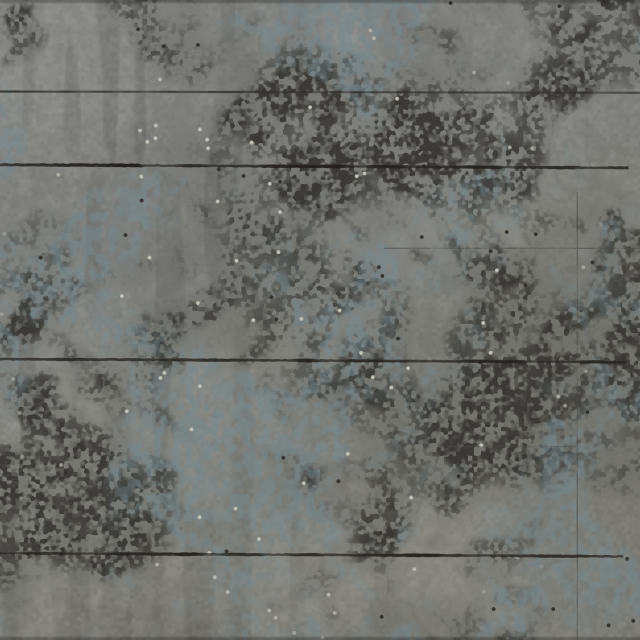
A WebGL 2 fragment shader for this texture:

```glsl
#version 300 es
precision highp float;
// Weathered concrete wall with dark grooves, gritty stains and bluish residue.

uniform vec2 u_resolution;
out vec4 fragColor;

vec3 hash(vec2 cell) {
    vec3 q = fract(cell.xyx * vec3(0.1031, 0.1030, 0.0973));
    q += dot(q, q.yxz + 33.33);
    return fract((q.xxy + q.yzz) * q.zyx);
}

// Cellular noise: x = nearest distance, y = nearest cell id, z = smooth blend of ids
vec3 cells(vec2 p) {
    vec2 base = floor(p);
    float nearest = 9.0, id = 0.0, sum = 0.0, weights = 0.0;
    for (int j = -1; j <= 1; j++) {
        for (int i = -1; i <= 1; i++) {
            vec2 cell = base + vec2(i, j);
            vec3 rnd = hash(cell);
            vec2 d = cell + 0.15 + 0.7 * rnd.xy - p;
            float d2 = dot(d, d);
            float w = exp(-7.0 * d2);
            sum += w * rnd.z;
            weights += w;
            if (d2 < nearest) {
                nearest = d2;
                id = rnd.z;
            }
        }
    }
    return vec3(sqrt(nearest), id, sum / weights);
}

float mottle(vec2 p) {
    return cells(p).z;
}

float layers(vec2 p) {
    return 0.5 * mottle(p) + 0.3 * mottle(p * 2.3 + 5.7) + 0.2 * mottle(p * 5.9 + 11.3);
}

// Soft-edged line of given half width
float line(float d, float halfWidth, float px) {
    return 1.0 - smoothstep(halfWidth - 0.6 * px, halfWidth + 0.9 * px, abs(d));
}

void main() {
    vec2 uv = gl_FragCoord.xy / u_resolution;
    float px = 1.0 / u_resolution.y;
    float coarse = mottle(uv * 58.0 + 3.1);
    float fine = mottle(uv * 155.0 + 8.4);
    float grit = 0.4 * coarse + 0.6 * fine;

    // Bare concrete, paler and cooler toward the upper left
    float pale = smoothstep(0.3, 1.2, uv.y + 0.4 * (1.0 - uv.x));
    vec3 color = mix(vec3(0.492, 0.49, 0.465), vec3(0.52, 0.524, 0.51), pale);
    color += 0.07 * (mottle(uv * 5.0 + 21.0) - 0.5) + 0.07 * (grit - 0.5);

    // Faint vertical runs
    float runs = mottle(vec2(uv.x * 38.0, uv.y * 4.0) + 41.0);
    color -= 0.05 * smoothstep(0.5, 0.9, runs) * smoothstep(0.9, 0.1, uv.x);

    // Stains gather around the middle and break up into grit
    vec2 fromCentre = (uv - vec2(0.47, 0.5)) * vec2(2.1, 1.9);
    float gather = exp(-dot(fromCentre, fromCentre));
    vec2 warp = 0.03 * sin(uv.yx * vec2(17.0, 13.0) + vec2(1.0, 4.0));
    float stain = smoothstep(0.43, 0.75, layers((uv + warp) * 5.0 + 2.6) + 0.24 * gather - 0.1);
    float dirt = stain * smoothstep(0.36, 0.82, grit + 0.12 * stain);
    color = mix(color, vec3(0.44, 0.445, 0.425), 0.45 * stain);
    color = mix(color, vec3(0.2, 0.195, 0.18), 0.9 * dirt);

    // Bluish residue in streaky flecks
    float residue = smoothstep(0.46, 0.72, layers((uv - warp) * vec2(7.0, 5.5) + 63.0) + 0.2 * gather - 0.1);
    float flecks = smoothstep(0.3, 0.75, mottle(uv * vec2(100.0, 75.0) + 17.0));
    color = mix(color, vec3(0.46, 0.535, 0.56), residue * (0.12 + 0.45 * flecks));

    // Pale chips and small pits, then a few larger ragged holes
    vec3 chip = cells(uv * 75.0 + 31.0);
    float chipSpot = 1.0 - smoothstep(0.12, 0.32, chip.x);
    color = mix(color, vec3(0.76, 0.76, 0.72), chipSpot * step(0.984, chip.y) * smoothstep(0.2, 0.6, gather));
    color = mix(color, vec3(0.2, 0.19, 0.18), chipSpot * step(chip.y, 0.008));
    vec3 hole = cells(uv * 22.0 + 9.0);
    float holeSpot = 1.0 - smoothstep(0.14, 0.24, hole.x + 0.25 * (fine - 0.5));
    color = mix(color, vec3(0.18, 0.17, 0.16), holeSpot * step(0.996, hole.y));

    // Hairline joints
    float joints = line(uv.x - 0.902, 0.0008, px) * step(uv.y, 0.7);
    joints = max(joints, line(uv.y - 0.612, 0.0007, px) * step(0.6, uv.x));
    joints = max(joints, line(uv.y - 0.302, 0.0007, px) * step(0.7, uv.x) * step(uv.x, 0.902));
    color = mix(color, vec3(0.3, 0.295, 0.28), joints * (0.2 + 0.5 * coarse));

    // Evenly spaced grooves, slightly tilted and worn along their length
    for (int i = 0; i < 3; i++) {
        float y = 0.1355 + 0.3035 * float(i) - 0.005 * uv.x;
        float wear = mottle(vec2(uv.x * 22.0, float(i) * 7.0 + 0.5));
        float groove = line(uv.y - y + 0.001 * (fine - 0.5), 0.0014 + 0.0012 * wear, px);
        groove *= 1.0 - smoothstep(0.972, 0.976, uv.x - 0.004 * float(i));
        color = mix(color, vec3(0.14, 0.13, 0.115), groove * (0.6 + 0.4 * wear));
    }
    float seam = line(uv.y - 0.857 + 0.002 * uv.x, 0.0015, px);
    color = mix(color, vec3(0.2, 0.195, 0.18), seam * (0.45 + 0.5 * coarse));

    // Shaded rim at the top and bottom
    color *= 1.0 - 0.25 * smoothstep(0.492, 0.499, abs(uv.y - 0.5));
    fragColor = vec4(color, 1.0);
}
```
